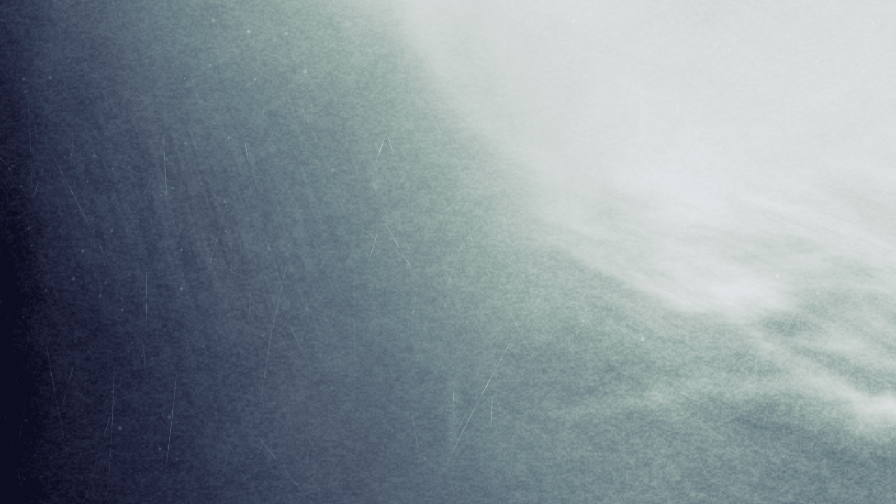
This texture is drawn by a WebGL 1 fragment shader. Its source:

```glsl
precision highp float;
// Weathered misty surface: a diagonal fall of light from pale upper right to
// indigo lower left. Tone is built first from gradients, soft curves, sine
// wisps, brushed grain, scratches and cellular dust, then mapped to a palette.
uniform vec2 u_resolution;

float hash(vec2 p) {
  vec3 q = fract(p.xyx * vec3(0.1031, 0.1030, 0.0973));
  q += dot(q, q.yzx + 33.33);
  return fract((q.x + q.y) * q.z);
}

float valueNoise(vec2 p) {
  vec2 i = floor(p), f = fract(p);
  f *= f * (3.0 - 2.0 * f);
  return mix(mix(hash(i), hash(i + vec2(1.0, 0.0)), f.x),
             mix(hash(i + vec2(0.0, 1.0)), hash(i + 1.0), f.x), f.y);
}

// Layered, warped sines, about -1 to 1
float wisps(vec2 p) {
  float sum = 0.0, gain = 0.5;
  for (int i = 0; i < 5; i++) {
    p += 0.55 * sin(p.yx * 1.3 + vec2(1.7, 4.1));
    sum += gain * sin(p.x + 1.2 * sin(p.y * 0.8)) * cos(p.y);
    p = mat2(1.5, 1.0, -1.0, 1.5) * p + 2.3;
    gain *= 0.65;
  }
  return sum;
}

float glow(float d, float width) {
  return exp(-d * d / (width * width));
}

float blob(vec2 p, vec2 center, vec2 radius) {
  vec2 d = (p - center) / radius;
  return exp(-dot(d, d));
}

// Bright dust: one small random speck in some of the cells
float dust(vec2 p, float scale, float density, float pixel) {
  float sum = 0.0;
  for (int k = 0; k < 9; k++) {
    float n = float(k);
    vec2 c = floor(p * scale) + vec2(mod(n, 3.0), floor(n / 3.0)) - 1.0;
    vec2 center = (c + vec2(hash(c + 3.1), hash(c + 17.7))) / scale;
    float radius = 0.001 + 0.003 * pow(hash(c + 41.3), 4.0);
    float disc = 1.0 - smoothstep(radius - pixel, radius + pixel, length(p - center));
    sum += disc * step(hash(c + 59.9), density) * hash(c + 71.0);
  }
  return sum;
}

// Thin, steep, worn scratches, crowded toward the left
float scratches(vec2 p, float pixel) {
  float sum = 0.0;
  for (int i = 0; i < 110; i++) {
    float n = float(i);
    vec2 d = p - vec2(1.05 * pow(hash(vec2(n, 1.0)), 1.6), hash(vec2(n, 2.0)) * 0.8);
    float angle = (hash(vec2(n, 3.0)) - 0.4) * 1.3;
    vec2 along = vec2(sin(angle), -cos(angle));
    float t = dot(d, along);
    float across = dot(d, vec2(-along.y, along.x)) + 0.4 * (hash(vec2(n, 4.0)) - 0.5) * t * t;
    float reach = 0.03 + 0.24 * pow(hash(vec2(n, 5.0)), 2.0);
    float fade = 1.0 - smoothstep(reach * 0.2, reach, abs(t));
    float wear = valueNoise(vec2(t * 70.0, n * 7.0));
    sum += glow(across, max(0.0009, pixel * 0.5)) * fade * wear * pow(hash(vec2(n, 6.0)), 1.5);
  }
  return sum;
}

// Indigo through slate and sage to pale grey, indexed by tone
vec3 palette(float t) {
  vec3 c = mix(vec3(0.05, 0.05, 0.13), vec3(0.12, 0.13, 0.22), clamp((t - 0.05) / 0.08, 0.0, 1.0));
  c = mix(c, vec3(0.20, 0.24, 0.33), clamp((t - 0.13) / 0.11, 0.0, 1.0));
  c = mix(c, vec3(0.31, 0.36, 0.43), clamp((t - 0.24) / 0.12, 0.0, 1.0));
  c = mix(c, vec3(0.42, 0.50, 0.53), clamp((t - 0.36) / 0.14, 0.0, 1.0));
  c = mix(c, vec3(0.59, 0.67, 0.65), clamp((t - 0.50) / 0.17, 0.0, 1.0));
  c = mix(c, vec3(0.80, 0.83, 0.82), clamp((t - 0.67) / 0.16, 0.0, 1.0));
  return mix(c, vec3(0.88, 0.89, 0.90), clamp((t - 0.83) / 0.09, 0.0, 1.0));
}

void main() {
  vec2 p = gl_FragCoord.xy / u_resolution.y;
  float u = gl_FragCoord.x / u_resolution.x, y = p.y, pixel = 1.0 / u_resolution.y;
  float right = smoothstep(0.42, 0.8, u), upper = smoothstep(0.5, 0.76, y);
  // Broad light, softly capped lower down
  float rise = 0.055 + 0.18 * y * y + mix(0.74, 1.23, y) * u;
  float cap = mix(0.57, 0.88, smoothstep(0.0, 0.62, y));
  float h = max(0.14 - abs(rise - cap), 0.0);
  float tone = min(rise, cap) - h * h / 0.56 - 0.05 * (1.0 - smoothstep(0.0, 0.07, u));
  tone += 0.06 * blob(p, vec2(1.14, 0.56), vec2(0.32, 0.22)) + 0.05 * blob(p, vec2(0.5, 0.98), vec2(0.28, 0.16));
  tone -= 0.03 * blob(p, vec2(0.25, 0.05), vec2(0.3, 0.25));
  // Cloud rim curving down from the top
  vec2 w = p + 0.02 * vec2(wisps(p * 9.0), wisps(p * 9.0 + 5.0));
  float rim = w.x - 0.81 - 2.4 * (1.0 - w.y) * (1.0 - w.y);
  tone += upper * (0.03 * glow(rim - 0.01, 0.05) + 0.02 * smoothstep(-0.08, 0.1, rim) * (1.0 - right));
  // Soft strands and hollows at the lower right
  float strandFade = smoothstep(1.36, 1.56, p.x);
  tone += 0.07 * strandFade * glow(w.y - 0.16 - 0.25 * exp(-6.0 * (w.x - 1.43)), 0.035);
  tone += 0.08 * smoothstep(0.95, 1.4, p.x) * glow(w.y - 0.225 + 0.3 * (w.x - 1.48) * (w.x - 1.48), 0.024);
  tone += 0.05 * strandFade * glow(w.y - 0.42 + 0.5 * (w.x - 1.48), 0.03);
  tone += 0.08 * blob(p, vec2(1.42, 0.40), vec2(0.17, 0.09)) + 0.09 * blob(w, vec2(1.77, 0.18), vec2(0.15, 0.04));
  tone -= 0.13 * blob(w, vec2(1.56, 0.36), vec2(0.09, 0.035)) + 0.05 * blob(w, vec2(1.17, 0.28), vec2(0.2, 0.05));
  tone -= 0.05 * blob(w, vec2(1.23, 0.59), vec2(0.08, 0.035)) + 0.05 * blob(p, vec2(1.75, 0.02), vec2(0.2, 0.09));
  // Drifting mist and torn filaments
  vec2 flow = vec2(p.x + 0.5 * y, y + 0.2 * p.x);
  tone += 0.022 * wisps(p * vec2(4.5, 7.0) + 1.0) + 0.015 * wisps(p * 14.0 + 8.0) * (1.0 - right);
  tone += 0.06 * right * (1.0 - upper) * (wisps(flow * vec2(8.0, 20.0)) + 0.5 * wisps(flow * vec2(16.0, 50.0) + 3.0));
  // Brushed strokes and fine grain
  vec2 brushed = mat2(0.95, 0.31, 0.31, -0.95) * p;
  float strokes = valueNoise(brushed * vec2(50.0, 6.0)) + valueNoise(brushed * vec2(170.0, 14.0)) - 1.0;
  tone += 0.045 * strokes * blob(p, vec2(0.4, 0.55), vec2(0.4, 0.28));
  float grain = valueNoise(p * vec2(110.0, 200.0)) + 1.3 * valueNoise(p * vec2(270.0, 290.0) + 9.0) - 1.15;
  grain += 0.4 * (valueNoise(p * vec2(32.0, 60.0) + 4.0) - 0.5);
  tone += grain * mix(0.045, 0.065, right) * (1.0 - 0.75 * smoothstep(0.62, 0.85, tone));
  // Surface wear
  tone += 0.2 * scratches(p, pixel) + 0.05 * glow(w.x - 0.89, 0.015) * blob(p, vec2(0.89, 0.17), vec2(0.1, 0.09));
  tone += 0.12 * dust(p, 16.0, 0.25, pixel) + 0.18 * dust(p + 5.0, 38.0, 0.25, pixel) * (1.0 - smoothstep(0.1, 0.6, u));
  gl_FragColor = vec4(palette(tone), 1.0);
}
```
